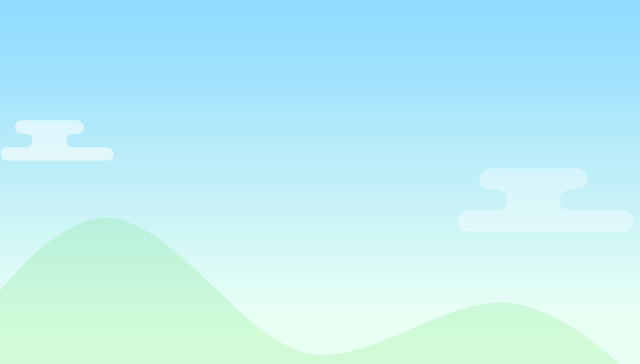
This background is drawn by a WebGL 1 fragment shader. Its source:

```glsl
precision highp float;
// Calm daytime sky with two flat rounded clouds above soft green hills.

uniform vec2 u_resolution;

const float ASPECT = 1.7534;
const vec3 SKY_TOP = vec3(0.565, 0.858, 1.0);
const vec3 SKY_UPPER = vec3(0.620, 0.885, 0.994);
const vec3 SKY_MIDDLE = vec3(0.690, 0.912, 0.980);
const vec3 SKY_HORIZON = vec3(0.910, 1.0, 0.955);
const vec3 HILL_CREST = vec3(0.725, 0.940, 0.865);
const vec3 HILL_BASE = vec3(0.820, 0.985, 0.845);

// Anti-aliased coverage of a signed distance (negative inside)
float coverage(float dist, float pixel) {
    return clamp(0.5 - dist / pixel, 0.0, 1.0);
}

// Horizontal bar of radius 1 with round ends at left and right
float barDistance(vec2 p, float left, float right, float y) {
    vec2 nearest = vec2(clamp(p.x, left + 1.0, right - 1.0), y);
    return length(p - nearest) - 1.0;
}

// Two bars joined by a neck with round notches on both sides
float cloudDistance(vec2 p) {
    float bars = min(barDistance(p, -5.1, 5.1, 2.0),
                     barDistance(p, -7.15, 9.5, -2.0));
    vec2 side = vec2(abs(p.x) - 3.5, p.y);
    float neck = max(side.x, abs(p.y) - 2.0);
    return min(bars, max(neck, 1.0 - length(side)));
}

float cloud(vec2 p, vec2 center, float size, float pixel) {
    return coverage(cloudDistance((p - center) / size) * size, pixel);
}

// Ridge height: two crests with a valley between them
float ridge(float x) {
    const vec2 crestA = vec2(0.288, 0.402);
    const vec2 valley = vec2(0.879, 0.025);
    const vec2 crestB = vec2(1.377, 0.169);
    float h = mix(crestA.y, valley.y, smoothstep(crestA.x, valley.x, x));
    h = mix(h, crestB.y, smoothstep(valley.x, crestB.x, x));
    h -= 0.201 * pow(max(crestA.x - x, 0.0) / crestA.x, 1.75);
    h -= 0.169 * pow(max(x - crestB.x, 0.0) / 0.319, 1.75);
    return h;
}

vec3 sky(float y) {
    vec3 color = mix(SKY_HORIZON, SKY_MIDDLE, smoothstep(0.0, 1.0, 0.0));
    float depth = 1.0 - y;
    color = mix(SKY_TOP, SKY_UPPER, clamp(depth / 0.2, 0.0, 1.0));
    color = mix(color, SKY_MIDDLE, clamp((depth - 0.2) / 0.133, 0.0, 1.0));
    return mix(color, SKY_HORIZON, clamp((depth - 0.333) / 0.53, 0.0, 1.0));
}

void main() {
    // Canvas height is one unit
    vec2 p = gl_FragCoord.xy / u_resolution * vec2(ASPECT, 1.0);
    float pixel = 1.0 / u_resolution.y;

    vec3 color = sky(p.y);

    // Clouds
    color = mix(color, vec3(1.0), 0.57 * cloud(p, vec2(0.135, 0.614), 0.0185, pixel));
    color = mix(color, vec3(1.0), 0.35 * cloud(p, vec2(1.461, 0.450), 0.029, pixel));

    // Hills
    vec3 hillColor = mix(HILL_BASE, HILL_CREST, clamp((p.y - 0.08) / 0.32, 0.0, 1.0));
    color = mix(color, hillColor, coverage(p.y - ridge(p.x), pixel * 1.2));

    gl_FragColor = vec4(color, 1.0);
}
```
